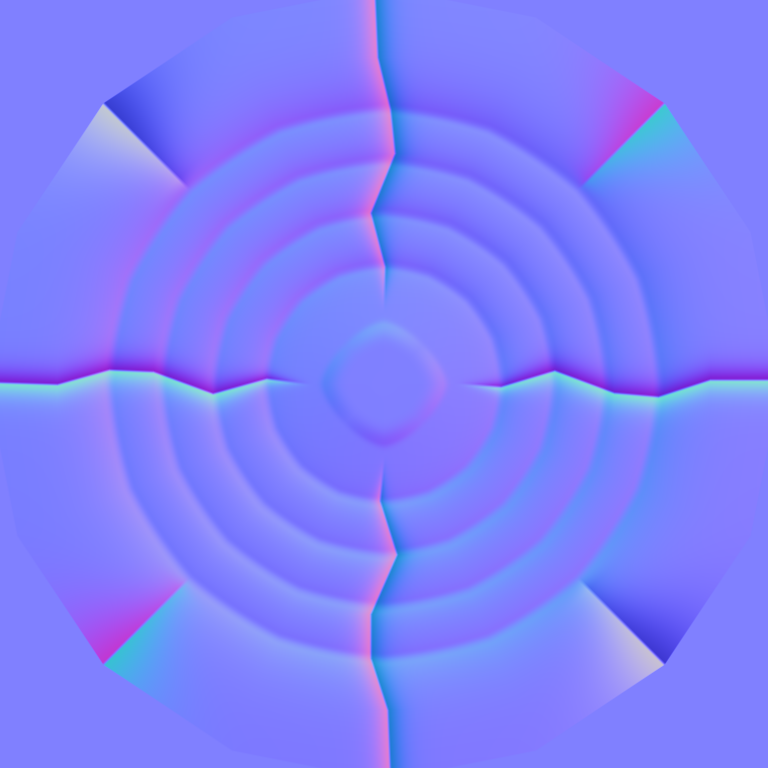
Give the GLSL for this texture map, as a WebGL 1 fragment shader.

```glsl
precision highp float;
uniform vec2 u_resolution;

// Sideways wander of a crack, through offsets at six increasing radii.
float wander(float r, vec3 inner, vec3 outer) {
  float x = mix(0.0, inner.x, clamp((r - 0.2) / 0.105, 0.0, 1.0));
  x = mix(x, inner.y, clamp((r - 0.305) / 0.14, 0.0, 1.0));
  x = mix(x, inner.z, clamp((r - 0.445) / 0.155, 0.0, 1.0));
  x = mix(x, outer.x, clamp((r - 0.6) / 0.115, 0.0, 1.0));
  x = mix(x, outer.y, clamp((r - 0.715) / 0.135, 0.0, 1.0));
  return mix(x, outer.z, clamp((r - 0.85) / 0.15, 0.0, 1.0));
}

// Slope of a V-shaped groove: both walls face the line at d = 0.
float groove(float d, float width) {
  return -clamp(d / 0.005, -1.0, 1.0) * exp(-abs(d) / width);
}

// Concentric rounded steps, as a slope along the outward direction.
float ringSlope(float r) {
  float slope = 0.07;
  for (int i = 0; i < 4; i++) {
    float k = float(i);
    float t = r - (0.304 + 0.136 * k);
    float reach = i == 3 ? 0.085 : 0.05;
    float lip = 0.13 * exp(-abs(t) / 0.035);
    float hollow = -0.43 * exp(-abs(t) / reach);
    slope += mix(lip, hollow, smoothstep(-0.014, 0.022, t));
  }
  return slope;
}

// Raised rounded diamond in the middle.
vec2 bossSlope(vec2 p, vec2 dir) {
  vec2 q = abs(p);
  float rim = pow(pow(q.x, 1.5) + pow(q.y, 1.5), 0.6667) - 0.152;
  float corner = abs(dir.x * dir.x - dir.y * dir.y);
  float bevel = exp(-rim * rim / (rim < 0.0 ? 0.0009 : 0.0002));
  return dir * bevel * mix(0.12, 0.23, corner);
}

// Four zigzag cracks along the axes.
vec2 crackSlope(vec2 p) {
  float up = wander(p.y, vec3(0.003, -0.034, 0.029), vec3(0.017, -0.016, -0.023));
  float down = wander(-p.y, vec3(-0.01, 0.034, -0.034), vec3(-0.034, 0.010, 0.016));
  float left = wander(-p.x, vec3(0.013, -0.026, 0.031), vec3(0.036, -0.002, 0.003));
  float right = wander(p.x, vec3(-0.008, 0.034, -0.024), vec3(-0.034, 0.010, 0.010));
  vec2 d = p - vec2(p.y > 0.0 ? up : down, p.x > 0.0 ? right : left);
  vec2 along = abs(p.yx);
  vec2 depth = 1.35 * smoothstep(0.18, 0.33, along);
  vec2 width = 0.007 + 0.019 * smoothstep(0.2, 0.5, along);
  return depth * vec2(groove(d.x, width.x), groove(d.y, width.y));
}

// Four straight notches on the diagonals of the outer band.
vec2 notchSlope(vec2 p) {
  vec2 q = abs(p);
  float across = (q.x - q.y) * 0.7071;
  float along = (q.x + q.y) * 0.7071;
  float grow = smoothstep(0.71, 1.02, along);
  float depth = smoothstep(0.71, 0.76, along) * mix(0.5, 1.25, grow);
  float wall = depth * groove(across, mix(0.035, 0.095, grow));
  return wall * vec2(0.7071, -0.7071) * sign(p);
}

void main() {
  vec2 p = gl_FragCoord.xy / u_resolution * 2.0 - 1.0;
  float r = length(p);
  vec2 dir = p / max(r, 0.0001);

  // Sixteen-sided radius, equal to r at the corners.
  float sector = 0.3926991;
  float turn = mod(atan(p.y, p.x + 0.00001), sector) - sector * 0.5;
  float facetR = r * cos(turn) / cos(sector * 0.5);

  // Sum the slopes of every part.
  float outsideBoss = smoothstep(0.08, 0.18, r);
  vec2 slope = dir * ringSlope(mix(r, facetR, 0.4)) * outsideBoss;
  slope += bossSlope(p, dir) + crackSlope(p) + notchSlope(p);

  // Flat surroundings beyond the faceted disc.
  float pixel = 2.0 / min(u_resolution.x, u_resolution.y);
  slope *= 1.0 - smoothstep(-pixel, pixel, facetR - 1.033);

  vec3 normal = normalize(vec3(slope, 1.0));
  gl_FragColor = vec4(normal * 0.5 + 0.5, 1.0);
}
```
